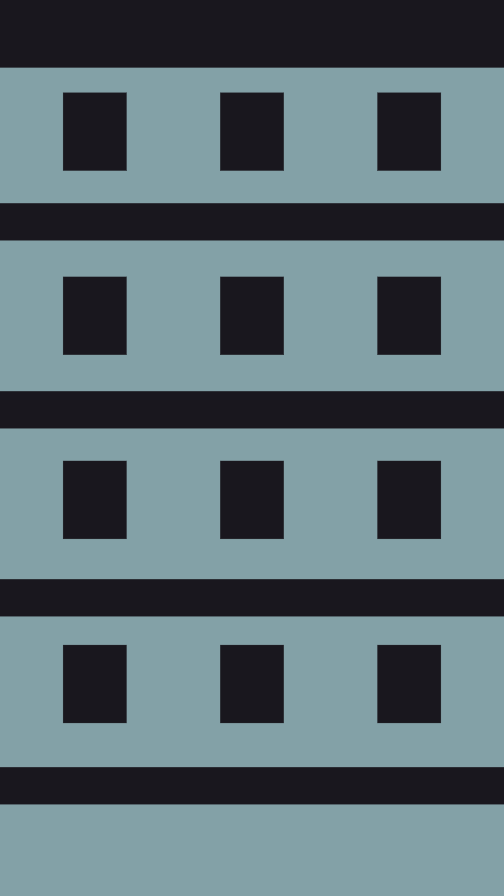
A Shadertoy shader for this pattern:

```glsl
const vec3 WALL = vec3(0.515, 0.63, 0.653);
const vec3 DARK = vec3(0.10, 0.092, 0.118);

// Lengths are fractions of the canvas height
const vec2 WINDOW_PITCH = vec2(0.1754, 0.2055);
const vec2 WINDOW_HALF = vec2(0.0355, 0.0436);
const float FIRST_ROW = 0.2366;
const float BAND_PITCH = 0.2098;
const float BAND_HALF = 0.0208;
const float FIRST_BAND = 0.1230;
const float ROOF_EDGE = 0.9245;

float boxDistance(vec2 p, vec2 halfSize) {
    vec2 d = abs(p) - halfSize;
    return length(max(d, 0.0)) + min(max(d.x, d.y), 0.0);
}

// Offset from the nearest cell centre, within a limited range of cells
vec2 repeatLimited(vec2 p, vec2 pitch, vec2 first, vec2 last) {
    return p - pitch * clamp(round(p / pitch), first, last);
}

float bandDistance(float y, float pitch, float halfWidth) {
    return abs(y - pitch * round(y / pitch)) - halfWidth;
}

float coverage(float dist, float pixel) {
    return 1.0 - smoothstep(-0.7 * pixel, 0.7 * pixel, dist);
}

void mainImage(out vec4 fragColor, in vec2 fragCoord) {
    float pixel = 1.0 / iResolution.y;
    vec2 p = fragCoord * pixel;
    float centreX = 0.5 * iResolution.x * pixel;

    // Three columns by four rows of windows
    vec2 cell = repeatLimited(p - vec2(centreX, FIRST_ROW), WINDOW_PITCH,
                              vec2(-1.0, 0.0), vec2(1.0, 3.0));
    float windows = boxDistance(cell, WINDOW_HALF);

    // Floor bands and the roof strip
    float bands = bandDistance(p.y - FIRST_BAND, BAND_PITCH, BAND_HALF);
    float roof = ROOF_EDGE - p.y;

    float shape = min(windows, min(bands, roof));
    fragColor = vec4(mix(WALL, DARK, coverage(shape, pixel)), 1.0);
}
```
